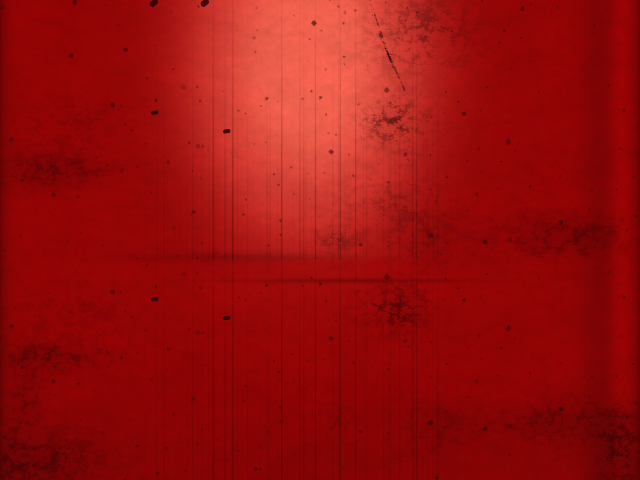
Reproduce this background procedurally as a Shadertoy shader.

```glsl
// Worn red wall with a soft upper glow, grime patches, specks and fine streaks.

const vec3 BASE_RED = vec3(0.57, 0.012, 0.016);
const vec3 MID_RED = vec3(0.76, 0.165, 0.14);
const vec3 GLOW_RED = vec3(0.945, 0.38, 0.305);
const vec3 SOOT = vec3(0.16, 0.01, 0.02);
const float REPEAT_Y = 0.389; // the wear recurs lower on the wall

vec2 hash2(vec2 p) {
    return fract(sin(vec2(dot(p, vec2(127.1, 311.7)), dot(p, vec2(269.5, 183.3)))) * 43758.5);
}

// Cellular noise: distance to the nearest point, and its random id
vec2 cellular(vec2 p) {
    vec2 cell = floor(p), nearest = vec2(2.0, 0.0);
    for (int y = -1; y <= 1; y++)
    for (int x = -1; x <= 1; x++) {
        vec2 id = cell + vec2(x, y);
        float d = length(id + hash2(id) - p);
        if (d < nearest.x) nearest = vec2(d, hash2(id + 41.3).x);
    }
    return nearest;
}

float grime(vec2 p) {
    float sum = 0.0, weight = 0.4;
    for (int i = 0; i < 4; i++) {
        sum += weight * cellular(p).x;
        p = mat2(1.6, 1.2, -1.2, 1.6) * p + 7.3;
        weight *= 0.8;
    }
    return sum;
}

float blob(vec2 p, vec2 center, vec2 radius) {
    vec2 d = (p - center) / radius;
    return exp(-dot(d, d));
}

float stroke(vec2 p, vec2 a, vec2 b, float width, float soft) {
    vec2 ab = b - a;
    float t = clamp(dot(p - a, ab) / dot(ab, ab), 0.0, 1.0);
    return 1.0 - smoothstep(width, width + soft, length(p - a - ab * t));
}

// Sparse chips whose size and strength follow the id of each cell
float specks(vec2 p, float scale, float size, float share, float soft) {
    vec2 ragged = 0.0008 * sin(p.yx * 620.0 + 2.0 * sin(p * 410.0));
    vec2 c = cellular((p + ragged) * scale);
    float radius = size * (0.4 + 0.6 * fract(c.y * 37.0));
    float shape = 1.0 - smoothstep(radius - soft, radius + soft, c.x / scale);
    return shape * step(c.y, share) * (0.2 + 0.4 * fract(c.y * 91.0));
}

// Thin vertical lines of random strength and height
float streaks(vec2 p, float count, float soft) {
    float column = floor(p.x * count);
    vec2 rnd = hash2(vec2(column, 3.0));
    float x = (column + 0.2 + 0.6 * rnd.x) / count;
    float line = 1.0 - smoothstep(0.0002, 0.0004 + soft, abs(p.x - x));
    float span = 1.0 - smoothstep(0.48, 0.6 + 0.5 * rnd.y, p.y);
    return line * (span + 0.2) * rnd.y * rnd.y;
}

// Patches shared by both levels: x is broad soot, y is broken flecks
vec2 wear(vec2 p) {
    float soot = blob(p, vec2(0.11, 0.645), vec2(0.11, 0.032))
               + blob(p, vec2(1.18, 0.505), vec2(0.12, 0.045))
               + 0.5 * blob(p, vec2(0.91, 0.495), vec2(0.08, 0.05));
    float flecks = blob(p, vec2(0.825, 0.745), vec2(0.06, 0.045))
                 + 0.25 * blob(p, vec2(0.14, 0.74), vec2(0.1, 0.05))
                 + 0.5 * blob(p, vec2(0.7, 0.5), vec2(0.04, 0.03));
    return vec2(soot, flecks);
}

void mainImage(out vec4 fragColor, in vec2 fragCoord) {
    vec2 p = fragCoord / iResolution.y;
    float right = iResolution.x / iResolution.y;
    float soft = 1.0 / iResolution.y;
    vec2 q = p + vec2(0.0, p.y < 0.46 ? REPEAT_Y : 0.0);
    float rough = grime(p * vec2(36.0, 44.0));
    float cloud = grime(p * vec2(5.0, 9.0) + 3.0);

    // Glow: tall and smooth, weaker below the horizontal seam
    vec2 g = (p - vec2(0.645, 0.87)) / vec2(0.225, p.y > 0.87 ? 0.36 : 0.33);
    float glow = exp(-dot(g, g)) * mix(0.5, 1.0, smoothstep(0.445, 0.475, p.y));
    vec3 color = mix(BASE_RED, MID_RED, smoothstep(-0.02, 0.42, glow));
    color = mix(color, GLOW_RED, smoothstep(0.22, 0.95, glow));
    color += vec3(0.04, 0.01, 0.008) * blob(p, vec2(0.64, 0.4), vec2(0.3, 0.1));

    // Uneven tone, dark side bands and a brighter strip at the right
    color *= 1.0 + 0.12 * (0.5 - cloud) + 0.1 * (0.5 - rough);
    color *= 1.0 - 0.14 * exp(-pow((p.x - right + 0.085) / 0.04, 2.0));
    color.r += 0.06 * exp(-pow((p.x - right + 0.04) / 0.02, 2.0));
    color *= 1.0 - 0.3 * exp(-p.x / 0.012) - 0.3 * exp((p.x - right) / 0.012);
    color *= 1.0 - 0.08 * (1.0 - smoothstep(0.0, 0.3, p.y));

    // Grime
    vec2 worn = wear(p) + wear(p + vec2(0.0, REPEAT_Y));
    worn.x += 1.2 * blob(p, vec2(0.05, 0.04), vec2(0.15, 0.06))
            + 0.8 * blob(p, vec2(0.05, 0.17), vec2(0.035, 0.07))
            + 1.3 * blob(p, vec2(1.29, 0.05), vec2(0.04, 0.09));
    worn.y += 0.6 * blob(p, vec2(0.88, 0.93), vec2(0.1, 0.07))
            + 0.35 * blob(p, vec2(0.82, 0.58), vec2(0.1, 0.06));
    float broken = smoothstep(0.42, 0.72, rough + 0.4 * (cloud - 0.5));
    float dirt = worn.x * (0.2 + 0.3 * broken) + worn.y * (0.08 + 0.5 * broken);

    // Horizontal seams
    dirt += 0.2 * blob(p, vec2(0.48, 0.464), vec2(0.24, 0.01));
    dirt += 0.3 * blob(p, vec2(0.74, 0.415), vec2(0.22, 0.005));

    // Streaks, slanted scratch and chips
    float middle = smoothstep(0.25, 0.4, p.x) * (1.0 - smoothstep(0.85, 1.0, p.x));
    dirt += 0.3 * middle * (streaks(q, 40.0, soft) + 0.6 * streaks(q + 0.007, 85.0, soft));
    float scratch = stroke(p, vec2(0.77, 1.0), vec2(0.818, 0.86), 0.0008, soft)
                  + stroke(p, vec2(0.79, 0.93), vec2(0.843, 0.812), 0.001, soft);
    dirt += 0.4 * scratch * smoothstep(0.3, 0.6, rough);
    dirt += specks(q, 10.0, 0.0055, 0.45, soft) + specks(q + 5.0, 30.0, 0.0022, 0.3, soft);
    for (int i = 0; i < 2; i++) {
        vec2 top = vec2(0.318 + 0.106 * float(i), 0.992);
        vec2 chip = vec2(0.323 + 0.15 * float(i), 0.766 - 0.039 * float(i));
        dirt += stroke(p, top, top + vec2(0.005, 0.004), 0.005, soft);
        dirt += stroke(q, chip - vec2(0.004, 0.001), chip + vec2(0.003, 0.0), 0.003, soft);
    }

    color = mix(color, SOOT, clamp(dirt, 0.0, 0.85));
    fragColor = vec4(clamp(color, 0.0, 1.0), 1.0);
}
```
